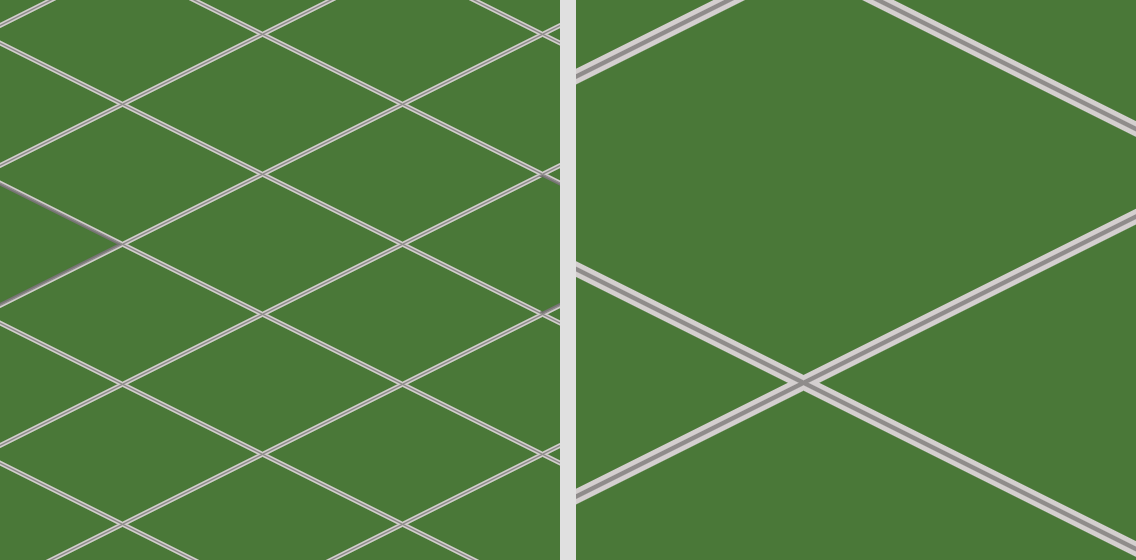
Left: the whole. Right: its middle third, enlarged.
A WebGL 1 fragment shader for this pattern:

```glsl
precision highp float;
// A flat green field crossed by two families of slanted double-railed lines,
// forming 2 x 4 wide diamonds. Lines lie at the integers of two skewed axes;
// one diamond has darkened inner rails on its two right-hand edges.

uniform vec2 u_resolution;

#define REPEATS vec2(2.0, 4.0)
#define CROSSING vec2(0.2188, 0.0638)
#define LINE_HALF 0.0042
#define CORE_HALF 0.0013
#define WORN_CELL vec2(0.75, 0.5)
#define FIELD_COLOR vec3(0.29, 0.47, 0.22)
#define RAIL_COLOR vec3(0.83, 0.81, 0.81)
#define CORE_COLOR vec3(0.56, 0.55, 0.545)
#define WORN_COLOR vec3(0.47, 0.45, 0.46)

// Coverage of a band around a line, softened over one pixel.
float band(float dist, float halfWidth, float pixel) {
    return clamp(0.5 + (halfWidth - dist) / pixel, 0.0, 1.0);
}

// 1 inside the worn diamond, which wraps around the canvas edges.
float wornMask(vec2 cell) {
    vec2 middle = cell + 0.5;
    vec2 center = 0.5 * vec2(middle.x + middle.y, middle.x - middle.y) / REPEATS;
    vec2 offset = fract(center - WORN_CELL + 0.5) - 0.5;
    return 1.0 - step(0.01, length(offset));
}

void main() {
    vec2 p = gl_FragCoord.xy / u_resolution - CROSSING;
    float pixel = 1.0 / min(u_resolution.x, u_resolution.y);

    // Skewed axes: each integer value is one slanted line.
    vec2 scaled = p * REPEATS;
    vec2 axes = vec2(scaled.x + scaled.y, scaled.x - scaled.y);
    vec2 local = fract(axes);
    float unitsPerAxis = 1.0 / length(REPEATS);

    // Distance to the nearest line, and to the right edges of this diamond.
    vec2 toLines = min(local, 1.0 - local) * unitsPerAxis;
    float lineDist = min(toLines.x, toLines.y);
    vec2 toRight = (1.0 - local) * unitsPerAxis;
    float rightDist = min(toRight.x, toRight.y);

    // Rails, darkened where worn, with a grey core that stays open at crossings.
    float worn = wornMask(floor(axes)) * band(rightDist, LINE_HALF + pixel, pixel);
    vec3 rail = mix(RAIL_COLOR, WORN_COLOR, worn);
    vec3 stripe = mix(rail, CORE_COLOR, band(lineDist, CORE_HALF, pixel));
    vec3 color = mix(FIELD_COLOR, stripe, band(lineDist, LINE_HALF, pixel));

    gl_FragColor = vec4(color, 1.0);
}
```
